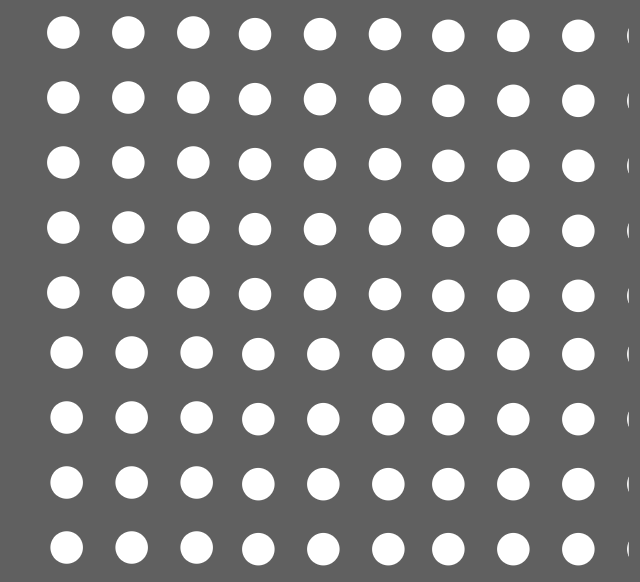
Write a Shadertoy shader that draws this pattern.

```glsl
#define CANVAS_WIDTH 768.0
#define PITCH 78.0
#define RADIUS 19.5
#define FIRST_DOT vec2(76.0, 39.0)
#define GROUP_STEP vec2(230.0, 2.0)
#define LOW_SHIFT vec2(4.0, -6.0)
#define SEAM_Y 387.0
#define RIGHT_CLIP 754.5
#define GROUND vec3(0.376)
#define DOT_COLOR vec3(1.0)

// Signed distance to the nearest dot; p is measured from the top left.
float dotField(vec2 p) {
    // Blocks of three columns, split into an upper and a lower part
    float group = clamp(floor((p.x - 38.0) / 231.0), 0.0, 2.0);
    float right = step(1.5, group);
    float low = step(SEAM_Y, p.y);

    // Each block is slightly out of register with its neighbours
    vec2 origin = FIRST_DOT + group * GROUP_STEP + vec2(2.0 * right, 0.0);
    origin += low * (LOW_SHIFT - right * vec2(4.0, 2.0));

    // Nearest cell; the right block has an extra, cut-off column
    vec2 lastCell = vec2(2.0 + right, 8.0);
    vec2 cell = clamp(floor((p - origin) / PITCH + 0.5), vec2(0.0), lastCell);
    return length(p - origin - cell * PITCH) - RADIUS;
}

void mainImage(out vec4 fragColor, in vec2 fragCoord) {
    float pixel = CANVAS_WIDTH / iResolution.x;
    vec2 p = vec2(fragCoord.x, iResolution.y - fragCoord.y) * pixel;

    // Trim the last column at a vertical edge
    float dist = max(dotField(p), p.x - RIGHT_CLIP);
    float coverage = clamp(0.5 - dist / pixel, 0.0, 1.0);
    fragColor = vec4(mix(GROUND, DOT_COLOR, coverage), 1.0);
}
```
